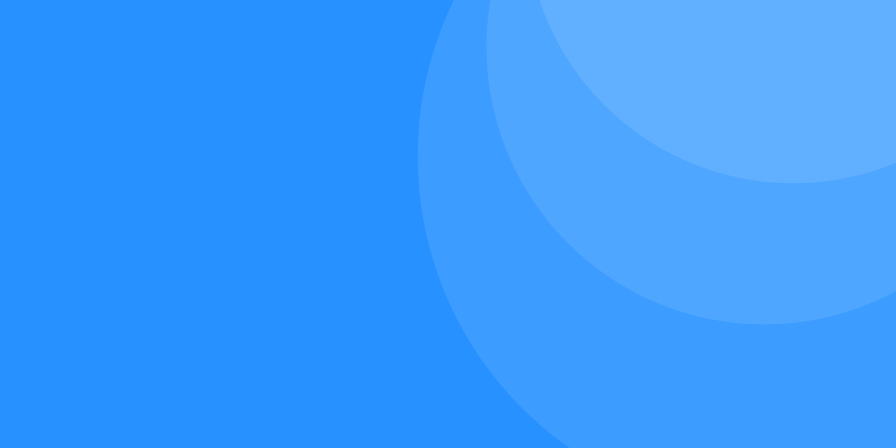
A Shadertoy shader for this background:

```glsl
// Flat blue background with three translucent white discs overlapping at the upper right.

// Antialiased disc coverage; edge is the width of one pixel in canvas units.
float disc(vec2 p, vec2 center, float radius, float edge) {
    return clamp(0.5 - (length(p - center) - radius) / edge, 0.0, 1.0);
}

void mainImage(out vec4 fragColor, in vec2 fragCoord) {
    // Canvas is 2 wide and 1 high
    vec2 p = fragCoord / iResolution.xy * vec2(2.0, 1.0);
    float edge = 1.0 / iResolution.y;

    // Each disc lightens what lies beneath it, largest first
    const float veil = 0.1;
    vec3 color = vec3(0.15, 0.57, 1.0);
    color = mix(color, vec3(1.0), veil * disc(p, vec2(1.7266, 0.6510), 0.7943, edge));
    color = mix(color, vec3(1.0), veil * disc(p, vec2(1.7057, 0.8958), 0.6198, edge));
    color = mix(color, vec3(1.0), veil * disc(p, vec2(1.7708, 1.1880), 0.5970, edge));

    fragColor = vec4(color, 1.0);
}
```
